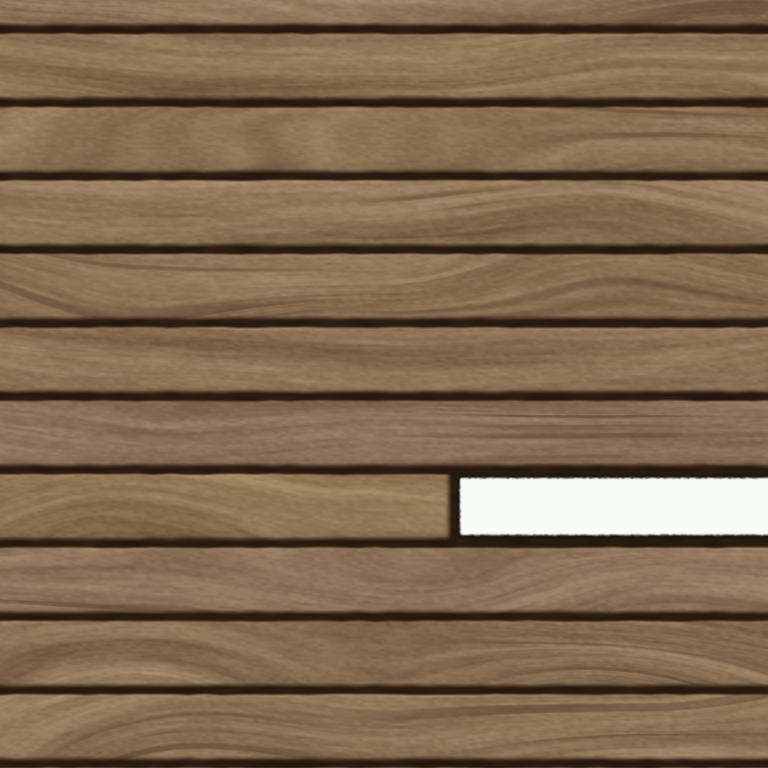
Give the GLSL for this texture, as a WebGL 2 fragment shader.

```glsl
#version 300 es
precision highp float;
// Horizontal wooden slats with dark gaps and one short slat beside a bright inset panel.

#define PITCH 0.0956        // slat spacing, canvas heights
#define FIRST_GAP 0.0050    // centre of the lowest gap
#define GAP_HALF 0.0050     // half width of a gap
#define BEVEL 0.0065        // shaded lower edge of a slat
#define PANEL_ROW 3.0       // row holding the panel, from below
#define SLAT_END 0.584      // right end of the short slat
#define PANEL_LEFT 0.599
#define PANEL_BOTTOM 0.3035
#define PANEL_TOP 0.3775
#define GRAIN 0.75          // contrast of the growth rings

uniform vec2 u_resolution;
out vec4 outColor;

const vec3 GAP_COLOR = vec3(0.155, 0.10, 0.06);
const vec3 WOOD_DARK = vec3(0.43, 0.33, 0.235);
const vec3 WOOD_LIGHT = vec3(0.65, 0.55, 0.435);
const vec3 STREAK_COLOR = vec3(0.34, 0.25, 0.17);
const vec3 PANEL_COLOR = vec3(0.975, 0.985, 0.975);
const vec3 FRAME_COLOR = vec3(0.11, 0.085, 0.06);

float hash(vec2 p) {
  vec3 q = fract(vec3(p.xyx) * 0.1031);
  q += dot(q, q.yzx + 33.33);
  return fract((q.x + q.y) * q.z);
}

float noise(vec2 p) {
  vec2 i = floor(p), f = fract(p);
  f = f * f * (3.0 - 2.0 * f);
  return mix(mix(hash(i), hash(i + vec2(1, 0)), f.x),
             mix(hash(i + vec2(0, 1)), hash(i + vec2(1, 1)), f.x), f.y);
}

float fbm(vec2 p) {
  float sum = 0.0, weight = 0.55;
  for (int i = 0; i < 3; i++) {
    sum += weight * noise(p);
    p = p * vec2(1.9, 2.1) + 17.3;
    weight *= 0.5;
  }
  return sum;
}

float boxDistance(vec2 p, vec2 low, vec2 high, float radius) {
  vec2 q = abs(p - 0.5 * (low + high)) - 0.5 * (high - low) + radius;
  return length(max(q, 0.0)) + min(max(q.x, q.y), 0.0) - radius;
}

// Long fibres that bend differently in every slat
vec3 woodColor(vec2 p, float row, float v) {
  vec2 seed = 60.0 * vec2(hash(vec2(row, 3.0)), hash(vec2(row, 11.0)));
  float bend = hash(vec2(row, 23.0)) - 0.5;
  float fromCrown = p.x - hash(vec2(row, 31.0));
  float flow = v + 1.1 * (noise(vec2(p.x * 3.2, v * 0.8) + seed) - 0.5)
             + bend * (2.4 * fromCrown * fromCrown - 0.8 * p.x);

  float broad = noise(vec2(p.x * 2.0, flow * 2.5) + seed.yx);
  float rings = fbm(vec2(p.x * 2.8, flow * 8.0) + seed);
  float fibres = noise(vec2(p.x * 22.0, flow * 24.0) + seed);
  float pores = noise(vec2(p.x * 130.0 + p.y * 60.0, p.y * 300.0));

  float tone = 0.55 + 0.45 * (broad - 0.5) + GRAIN * (rings - 0.48)
             + 0.22 * (fibres - 0.5) + 0.22 * (pores - 0.5)
             + 0.18 * (hash(vec2(row, 47.0)) - 0.5);
  vec3 color = mix(WOOD_DARK, WOOD_LIGHT, clamp(tone, 0.0, 1.0));

  // Occasional thin dark growth lines
  float line = noise(vec2(p.x * 2.2, flow * 11.0) + seed + 9.0);
  float patchy = smoothstep(0.4, 0.8, noise(vec2(p.x * 3.0, v) + seed.yx + 5.0));
  color = mix(color, STREAK_COLOR, 0.5 * patchy * smoothstep(0.62, 0.92, line));

  // Slats drift between yellowish and greyish brown
  return color * mix(vec3(1.01, 1.0, 0.94), vec3(1.0, 0.985, 1.02), hash(vec2(row, 59.0)));
}

void main() {
  vec2 p = gl_FragCoord.xy / u_resolution;
  float aa = 1.0 / min(u_resolution.x, u_resolution.y);
  float rowPos = (p.y - FIRST_GAP) / PITCH;
  float row = floor(rowPos), v = fract(rowPos);
  float panelRow = 1.0 - step(0.5, abs(row - PANEL_ROW));

  // Slat with a soft lower bevel and a crisp, slightly worn upper edge
  float wear = 0.0014 * (noise(vec2(p.x * 45.0, row * 7.0)) - 0.5);
  float below = v * PITCH - GAP_HALF + wear;
  float above = (1.0 - v) * PITCH - GAP_HALF + 0.0012 + wear;
  float body = smoothstep(-0.001 - aa, BEVEL, below)
             * smoothstep(-aa, 0.0022 + aa, above);
  vec3 wood = woodColor(p, row, v);
  wood *= 1.0 + 0.06 * smoothstep(0.006, 0.002, above);
  wood *= 0.93 + 0.07 * smoothstep(0.0, 0.02, below);

  // Rounded right end of the short slat
  float endEdge = SLAT_END - p.x;
  float endMask = smoothstep(-0.005, 0.001 + aa, endEdge);
  wood *= 1.0 - 0.2 * panelRow * smoothstep(0.006, 0.0, endEdge);
  body *= mix(1.0, endMask, panelRow);

  vec3 gap = GAP_COLOR * (0.85 + 0.3 * noise(p * vec2(40.0, 220.0)));
  vec3 color = mix(gap, wood, body);

  // Bright panel in a dark frame, running off the right side
  float panel = boxDistance(p, vec2(PANEL_LEFT, PANEL_BOTTOM), vec2(1.1, PANEL_TOP), 0.003);
  panel += 0.0012 * (noise(p * 260.0) - 0.5);
  float frame = smoothstep(0.007, 0.002, panel) * panelRow;
  color = mix(color, FRAME_COLOR, 0.8 * frame);
  color = mix(color, PANEL_COLOR, smoothstep(0.0012 + aa, -0.0012 - aa, panel));

  outColor = vec4(color, 1.0);
}
```
